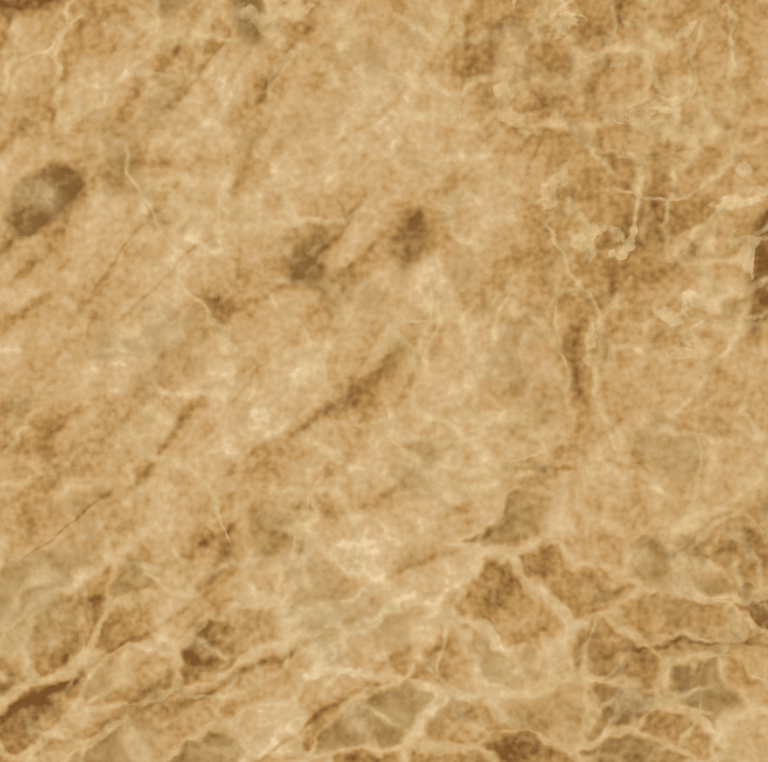
Reproduce this texture procedurally as a WebGL 2 fragment shader.

```glsl
#version 300 es
precision highp float;
// Draws weathered tan stone with slanting streaks, pale veins and brown rimmed cells.
uniform vec2 u_resolution;
out vec4 fragColor;

// Stone tones from dark to light; tone values below count in steps of this ramp
const int TONES = 7;
const vec3 RAMP[TONES] = vec3[TONES](
    vec3(0.49, 0.33, 0.16), vec3(0.61, 0.45, 0.25), vec3(0.71, 0.54, 0.31), vec3(0.78, 0.62, 0.40),
    vec3(0.81, 0.67, 0.47), vec3(0.85, 0.72, 0.53), vec3(0.92, 0.82, 0.65));
const vec3 OLIVE = vec3(0.64, 0.53, 0.34);
const vec3 CREAM = vec3(0.86, 0.76, 0.57);
const float BASE_TONE = 3.75;
const float STREAK_ANGLE = 0.66;
const float WARP = 0.07;
const vec2 STREAK_SCALE = vec2(2.6, 17.0);
const vec2 CREASE_SCALE = vec2(1.7, 9.0);
const vec2 CELL_SCALE = vec2(8.5, 14.5);
const vec2 PATCH_SCALE = vec2(9.0, 14.0);
const float GRAIN_SCALE = 40.0;
const float SPECK_SCALE = 110.0;

vec2 hash2(vec2 c) {
    return fract(sin(vec2(dot(c, vec2(127.1, 311.7)), dot(c, vec2(269.5, 183.3)))) * 43758.5);
}
vec2 rotate(vec2 p, float angle) {
    float c = cos(angle), s = sin(angle);
    return vec2(c * p.x + s * p.y, c * p.y - s * p.x);
}
float cornerValue(vec2 cell, vec2 offset) {
    float angle = 6.2832 * hash2(cell).x;
    return dot(vec2(cos(angle), sin(angle)), offset);
}
float gradientNoise(vec2 p) {
    vec2 i = floor(p), f = fract(p), e = vec2(1.0, 0.0);
    vec2 u = f * f * f * (f * (f * 6.0 - 15.0) + 10.0);
    return mix(mix(cornerValue(i, f), cornerValue(i + e, f - e), u.x),
               mix(cornerValue(i + e.yx, f - e.yx), cornerValue(i + 1.0, f - 1.0), u.x), u.y);
}
float fbm(vec2 p) {
    float sum = 0.0, amplitude = 0.6;
    for (int i = 0; i < 4; i++) {
        sum += amplitude * gradientNoise(p);
        p = rotate(p, 0.15) * 2.03 + 17.3;
        amplitude *= 0.55;
    }
    return sum;
}
// Thin line along the zero level of the noise
float vein(vec2 p, float width) {
    return 1.0 - smoothstep(0.0, width, abs(gradientNoise(p)));
}
// Voronoi cell: x = distance to the border, yz = two random values of the cell
vec3 cellular(vec2 p) {
    vec2 base = floor(p), f = fract(p), nearest = vec2(0.0), home = vec2(0.0);
    float best = 9.0, border = 9.0;
    for (int k = 0; k < 9; k++) {
        vec2 g = vec2(k % 3 - 1, k / 3 - 1), r = g + 0.05 + 0.9 * hash2(base + g) - f;
        if (dot(r, r) < best) { best = dot(r, r); nearest = r; home = g; }
    }
    for (int k = 0; k < 25; k++) {
        vec2 g = home + vec2(k % 5 - 2, k / 5 - 2), r = g + 0.05 + 0.9 * hash2(base + g) - f, d = r - nearest;
        if (dot(d, d) > 0.0001) border = min(border, dot(0.5 * (r + nearest), normalize(d)));
    }
    return vec3(border, hash2(base + home + 71.0));
}
vec3 stoneColour(float tone) {
    vec3 colour = RAMP[0];
    for (int i = 1; i < TONES; i++) colour = mix(colour, RAMP[i], clamp(tone - float(i - 1), 0.0, 1.0));
    return colour;
}

void main() {
    vec2 p = gl_FragCoord.xy / u_resolution.y;
    vec2 bend = vec2(fbm(p * 4.0 + 3.1), fbm(p * 4.0 + 41.7));
    vec2 ripple = vec2(fbm(p * 17.0 + 9.0), fbm(p * 17.0 + 63.0));
    vec2 w = p + WARP * bend + 0.02 * ripple;
    vec2 q = rotate(p + 0.4 * WARP * bend + 0.008 * ripple, STREAK_ANGLE - 0.25 * (0.5 - p.y));
    // Regions of the slab
    float streaked = 1.0 - smoothstep(0.45, 0.9, p.x + 0.4 * bend.x);
    float celled = 1.0 - smoothstep(0.18, 0.32, p.y - 0.06 * p.x + 0.4 * bend.y);
    float flaked = smoothstep(0.72, 1.0, 0.6 * (p.x + p.y) + 0.3 * bend.x);
    float lowerRight = smoothstep(0.5, 0.75, p.x) * (1.0 - smoothstep(0.35, 0.55, p.y));
    // Clouds, mottling, grain and streaks
    float grain = fbm(p * GRAIN_SCALE);
    float tone = BASE_TONE + 2.5 * fbm(w * 3.4 + 5.0) + 1.6 * fbm(w * 12.0 + 33.0) + 2.3 * grain;
    tone += 1.3 * gradientNoise(p * SPECK_SCALE) + mix(1.2, 3.3, streaked) * fbm(q * STREAK_SCALE);
    tone -= 0.8 * flaked + 0.35 * smoothstep(0.6, 1.0, p.x);
    // Dark creases, slanting on the left and flatter at the lower right
    float broken = smoothstep(-0.2, 0.15, gradientNoise(p * 4.0 + 23.0));
    float crease = vein(q * CREASE_SCALE + 8.0, 0.09) * broken * mix(0.3, 1.0, streaked);
    crease = max(crease, 0.8 * vein(q * CREASE_SCALE * 1.4 + 50.0, 0.08) * (1.0 - broken) * streaked);
    crease = max(crease, lowerRight * broken * vein(rotate(w, 0.05) * CREASE_SCALE + 31.0, 0.07));
    tone -= 1.6 * crease;
    // Flattened brown cells with pale rims of uneven width
    vec3 cell = cellular(rotate(w - vec2(0.5, 0.15), mix(0.6, -0.1, p.x)) * CELL_SCALE);
    float edge = cell.x + 0.12 * grain + 0.22 * ripple.x;
    float inside = smoothstep(0.04, 0.17, edge) * celled * smoothstep(0.1, 0.35, cell.y);
    float rim = (1.0 - smoothstep(0.01, 0.09, edge)) * celled;
    tone -= inside * (0.3 + 2.0 * cell.y);
    // Lone dark patches
    vec3 spot = cellular(q * PATCH_SCALE + 4.0);
    float lone = smoothstep(0.86, 0.9, spot.y) * (1.0 - celled);
    float blotch = smoothstep(0.04, 0.26, spot.x + 0.2 * grain) * lone;
    tone -= 2.3 * blotch;
    // Pale threads in several directions, and curled flakes
    float threads = 0.0;
    for (int i = 0; i < 5; i++) {
        float k = float(i);
        float shown = smoothstep(0.0, 0.3, gradientNoise(p * 6.0 + 57.0 + 13.0 * k));
        threads = max(threads, shown * vein(rotate(w, 0.5 + 0.65 * k) * vec2(5.0, 11.0) + 19.0 * k, 0.085));
    }
    float curls = vein(w * 13.0 + 90.0, 0.13) * smoothstep(0.0, 0.2, fbm(p * 10.0 + 27.0));
    float flakes = max(curls, smoothstep(0.17, 0.28, fbm(w * 17.0 + 90.0))) * mix(0.25, 0.85, flaked);
    float pale = max(max(0.75 * threads, 0.65 * rim), flakes);

    vec3 colour = stoneColour(tone);
    float dull = max(inside * smoothstep(0.55, 0.8, cell.z), blotch * smoothstep(0.4, 0.7, spot.z));
    dull = max(dull, 0.6 * smoothstep(0.08, 0.3, fbm(w * 8.0 + 19.0)));
    colour = mix(colour, OLIVE + 0.1 * grain, 0.5 * dull);
    colour = mix(colour, CREAM + 0.25 * grain, 0.75 * pale);
    fragColor = vec4(colour, 1.0);
}
```
